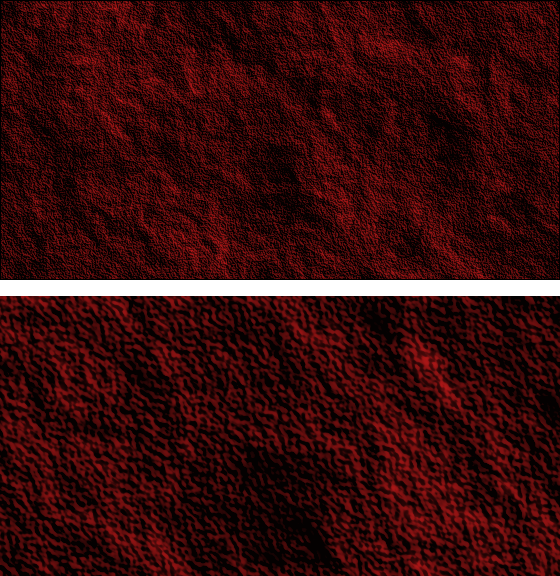
Top, the full canvas; bottom, a detail of the centre.
This texture is drawn by a Shadertoy shader. Its source:

```glsl
// Rough dark red rock, lit at a grazing angle along one diagonal.
// Folded octaves of gradient noise make the cliffs and hollows; two fine
// layers, turned against each other, add a crisp grain of short specks.

const int RELIEF_OCTAVES = 6;
const float COARSEST_CELLS = 1.6;             // noise cells per canvas height
const float RELIEF_WEIGHT = 0.26;
const float GRAIN_CELLS = 118.0;
const float GRAIN_WEIGHT = 0.8;
const vec2 LIGHT_DIRECTION = vec2(0.74, 0.67);
const vec3 ROCK_TINT = vec3(1.0, 0.132, 0.132);
const float MEAN_LIGHT = 0.187;
const float LIGHT_CONTRAST = 0.2;
const float SHADOW_FLOOR = 0.015;

// Random unit vector for a lattice point
vec2 latticeGradient(vec2 cell) {
    float turn = fract(sin(dot(cell, vec2(127.1, 311.7))) * 43758.5);
    return vec2(cos(6.2832 * turn), sin(6.2832 * turn));
}

// Gradient noise: x holds the value, yz its analytic derivative
vec3 gradientNoise(vec2 p) {
    vec2 cell = floor(p);
    vec2 f = p - cell;
    vec2 fade = f * f * f * (f * (f * 6.0 - 15.0) + 10.0);
    vec2 fadeSlope = 30.0 * f * f * (f - 1.0) * (f - 1.0);
    vec3 sum = vec3(0.0);
    for (int j = 0; j < 2; j++) {
        for (int i = 0; i < 2; i++) {
            vec2 corner = vec2(i, j);
            vec2 g = latticeGradient(cell + corner);
            vec2 w = mix(1.0 - fade, fade, corner);
            vec2 dw = (2.0 * corner - 1.0) * fadeSlope;
            float ramp = dot(g, f - corner);
            sum += vec3(w.x * w.y * ramp,
                        w.x * w.y * g + ramp * dw * w.yx);
        }
    }
    return sum;
}

mat2 rotation(float angle) {
    float c = cos(angle), s = sin(angle);
    return mat2(c, s, -s, c);
}

// Bends the coordinates so that creases wander
vec2 warp(vec2 p, float cells, float amount) {
    return p + amount * vec2(gradientNoise(p * cells + 17.3).x,
                             gradientNoise(p * cells + 41.9).x);
}

// Limits a value smoothly to plus or minus one
float softSign(float value, float softness) {
    return value / sqrt(value * value + softness * softness);
}

// Slope of the cliffs and hollows; folding at zero leaves creases
float reliefSlope(vec2 p, vec2 light) {
    float slope = 0.0;
    float cells = COARSEST_CELLS;
    mat2 turn = rotation(0.65);
    for (int i = 0; i < RELIEF_OCTAVES; i++) {
        p = turn * p;
        light = turn * light;
        vec3 n = gradientNoise(p * cells + 7.7 * float(i + 1));
        float unfolded = smoothstep(2.0, 5.0, float(i));
        float fold = mix(softSign(n.x, 0.06), 1.0, unfolded);
        slope += 1.45 * fold * dot(n.yz, light);
        cells *= 2.0;
    }
    return slope;
}

// Slope of the specks, squeezed so that lit and dark sides meet sharply
float grainSlope(vec2 p, vec2 light) {
    float slope = 0.0;
    float cells = GRAIN_CELLS;
    mat2 turn = rotation(1.1);
    for (int i = 0; i < 2; i++) {
        p = turn * p;
        light = turn * light;
        slope += dot(gradientNoise(p * cells + 53.1).yz, light);
        cells *= 1.43;
    }
    return 1.4 * softSign(slope, 0.8);
}

// Thin dark rim along the canvas border
float rim(vec2 p, vec2 size, float width) {
    vec2 inset = min(p, size - p);
    return smoothstep(0.4 * width, width, min(inset.x, inset.y));
}

void mainImage(out vec4 fragColor, in vec2 fragCoord) {
    vec2 p = fragCoord / iResolution.y;
    vec2 size = iResolution.xy / iResolution.y;
    vec2 light = normalize(LIGHT_DIRECTION);

    vec2 bent = warp(warp(p, 5.0, 0.05), 37.0, 0.006);
    float slope = RELIEF_WEIGHT * reliefSlope(bent, light)
                + GRAIN_WEIGHT * grainSlope(p, light);
    float brightness = clamp(MEAN_LIGHT + LIGHT_CONTRAST * slope,
                             SHADOW_FLOOR, 0.8);
    brightness *= rim(p, size, 0.005);

    fragColor = vec4(ROCK_TINT * brightness, 1.0);
}
```
